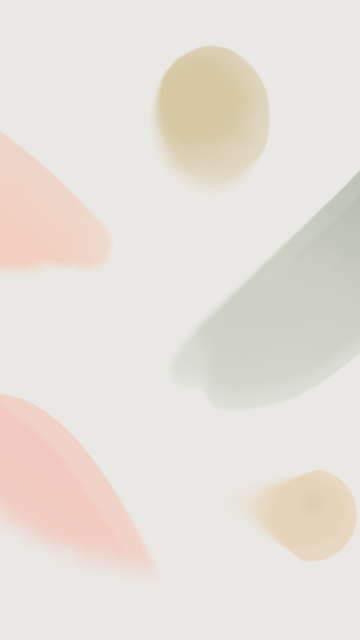
A Shadertoy shader for this background:

```glsl
const vec3 PAPER = vec3(0.915, 0.911, 0.894);
const vec3 PEACH = vec3(0.952, 0.812, 0.748);
const vec3 PEACH_PALE = vec3(0.937, 0.837, 0.785);
const vec3 ROSE = vec3(0.949, 0.790, 0.752);
const vec3 ROSE_PALE = vec3(0.940, 0.825, 0.780);
const vec3 SAGE = vec3(0.805, 0.816, 0.762);
const vec3 SAGE_DARK = vec3(0.712, 0.732, 0.690);
const vec3 SAGE_PALE = vec3(0.835, 0.842, 0.798);
const vec3 OCHRE = vec3(0.838, 0.784, 0.640);
const vec3 OCHRE_PALE = vec3(0.880, 0.840, 0.760);
const vec3 SAND = vec3(0.898, 0.825, 0.710);
const vec3 SAND_PALE = vec3(0.908, 0.848, 0.760);

float hash(vec2 p) {
    vec3 q = fract(vec3(p.xyx) * 0.1031);
    q += dot(q, q.yzx + 33.33);
    return fract((q.x + q.y) * q.z);
}

float noise(vec2 p) {
    vec2 i = floor(p), f = fract(p);
    f = f * f * (3.0 - 2.0 * f);
    return mix(mix(hash(i), hash(i + vec2(1, 0)), f.x),
               mix(hash(i + vec2(0, 1)), hash(i + vec2(1, 1)), f.x), f.y);
}

// Layered noise centred on zero
float wash(vec2 p) {
    float sum = 0.0, gain = 0.5;
    for (int i = 0; i < 4; i++) {
        sum += gain * (noise(p) - 0.5);
        p = p * 2.03 + 7.1;
        gain *= 0.5;
    }
    return sum;
}

// Coverage for an inside-positive distance
float cover(float inside, float soft) {
    return smoothstep(-soft, soft, inside);
}

float smoothMin(float a, float b, float k) {
    float h = max(k - abs(a - b), 0.0) / k;
    return min(a, b) - h * h * k * 0.25;
}

float parabola(float x, vec3 c) {
    return c.x + x * (c.y + x * c.z);
}

float ellipse(vec2 p, vec2 centre, vec2 radii) {
    return (1.0 - length((p - centre) / radii)) * min(radii.x, radii.y);
}

vec3 paintPeach(vec3 base, vec2 p, float grain) {
    float top = (parabola(p.x, vec3(1.414, -0.72, -0.69)) - p.y) * 0.74;
    float tip = 0.304 - p.x + 0.3 * (p.y - 1.08) + 0.02 * grain;
    float low = p.y - 1.027 - 0.06 * p.x - 0.035 * grain;
    float body = cover(smoothMin(top, tip, 0.035), 0.004 + 0.01 * smoothstep(0.2, 0.3, p.x));
    body *= cover(low, 0.022) * mix(1.0, 0.8, smoothstep(0.2, 0.32, p.x));
    float depth = smoothstep(0.02, 0.22, top + 0.08 * grain);
    return mix(base, mix(PEACH_PALE, PEACH, depth), body);
}

vec3 paintRose(vec3 base, vec2 p, float grain) {
    float top = (parabola(p.x, vec3(0.683, -0.08, -2.4)) - p.y) / sqrt(1.0 + 23.0 * p.x * p.x);
    float low = p.y - parabola(p.x, vec3(0.331, -0.7, 0.8)) - 0.04 * grain;
    float body = cover(top, 0.004 + 0.012 * smoothstep(0.3, 0.43, p.x));
    body *= smoothstep(-0.04, 0.075, low);
    float crease = parabola(p.x, vec3(0.662, -0.65, -1.65)) - p.y;
    vec3 tint = mix(ROSE_PALE, ROSE, cover(crease + 0.02 * grain, 0.014));
    tint = mix(tint, ROSE_PALE, 0.6 * smoothstep(0.2, 0.0, low));
    return mix(base, tint, body);
}

vec3 paintSage(vec3 base, vec2 p, float grain) {
    float top = (0.335 + 0.968 * p.x - p.y) * 0.718;
    float belly = 0.641 + 1.38 * (p.x - 0.66) * (p.x - 0.66);
    float floorLine = mix(0.703, belly, smoothstep(0.55, 0.60, p.x));
    float low = p.y - floorLine - 0.015 * grain;
    float tip = p.x - 0.472 + 0.02 * grain;
    float inside = smoothMin(smoothMin(top, low, 0.04), tip, 0.05);
    float fade = smoothstep(0.95, 0.5, p.x);
    float body = cover(inside + 0.006 * grain, 0.004 + 0.012 * fade);
    body *= mix(0.55, 1.0, smoothstep(0.46, 0.64, p.x + 0.12 * grain));
    body *= mix(0.6, 1.0, smoothstep(0.0, 0.08, low));

    // Pigment gathers at the upper right, with a pale overlapping rim
    float streak = wash(vec2(dot(p, vec2(3.0, 3.0)), dot(p, vec2(-14.0, 14.0))));
    float pool = smoothstep(0.9, 1.32, p.y + 0.35 * (p.x - 1.0) + 0.15 * streak);
    vec3 tint = mix(SAGE_PALE, SAGE, smoothstep(0.64, 0.92, p.y + 0.1 * streak));
    tint = mix(tint, SAGE_DARK, pool);
    float rim = cover(0.05 - top + 0.01 * grain, 0.006) * smoothstep(0.65, 0.85, p.x);
    return mix(base, mix(tint, SAGE_PALE, 0.28 * rim), body);
}

vec3 paintOchre(vec3 base, vec2 p, float grain) {
    float inside = ellipse(p, vec2(0.587, 1.450), vec2(0.162, 0.200)) + 0.008 * grain;
    float loose = smoothstep(-0.04, 0.16, dot(vec2(0.587, 1.450) - p, vec2(0.6, 0.8)));
    float body = cover(inside - 0.012 * loose, mix(0.004, 0.035, loose));
    float core = ellipse(p, vec2(0.555, 1.495), vec2(0.17, 0.18)) + 0.04 * grain;
    return mix(base, mix(OCHRE_PALE, OCHRE, smoothstep(-0.035, 0.09, core)), body);
}

vec3 paintSand(vec3 base, vec2 p, float grain) {
    vec2 head = vec2(0.862, 0.347), tail = vec2(0.64, 0.385);
    vec2 axis = tail - head;
    float along = clamp(dot(p - head, axis) / dot(axis, axis), 0.0, 1.0);
    float inside = mix(0.129, 0.008, along) - length(p - head - axis * along);
    float body = cover(inside + 0.012 * grain * along, mix(0.004, 0.045, smoothstep(0.1, 0.8, along)));
    body *= 1.0 - 0.75 * smoothstep(0.35, 1.0, along);
    float core = ellipse(p, vec2(0.835, 0.36), vec2(0.125, 0.105)) + 0.02 * grain;
    vec3 tint = mix(SAND_PALE, SAND, 0.75 * cover(core, 0.025));
    float spot = exp(-900.0 * dot(p - vec2(0.868, 0.382), p - vec2(0.868, 0.382)));
    return mix(base, tint - 0.025 * spot, body);
}

void mainImage(out vec4 fragColor, in vec2 fragCoord) {
    // Width runs from 0 to 1, height from 0 to 16/9
    vec2 p = fragCoord / iResolution.xy * vec2(1.0, 16.0 / 9.0);
    float grain = wash(p * 16.0);
    vec3 color = paintPeach(PAPER, p, grain);
    color = paintRose(color, p, grain);
    color = paintSage(color, p, grain);
    color = paintOchre(color, p, grain);
    color = paintSand(color, p, grain);
    fragColor = vec4(color, 1.0);
}
```
